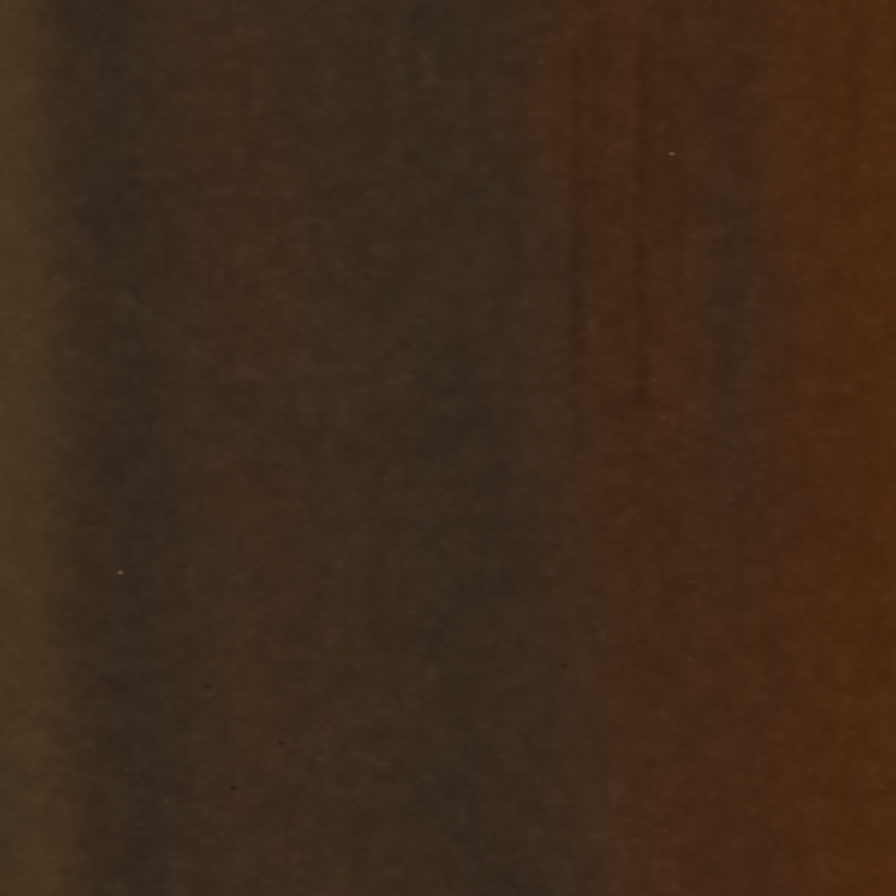
Give the GLSL for this texture, as a Shadertoy shader.

```glsl
const vec3 UMBER = vec3(0.238, 0.168, 0.112);
const vec3 CHARCOAL = vec3(0.206, 0.162, 0.122);
const vec3 RUSSET = vec3(0.262, 0.160, 0.088);
const vec3 RUST = vec3(0.295, 0.160, 0.070);
const vec3 OLIVE = vec3(0.288, 0.214, 0.130);

float hash(vec2 p) {
    vec3 q = fract(vec3(p.xyx) * 0.1031);
    q += dot(q, q.yzx + 33.33);
    return fract((q.x + q.y) * q.z);
}

float noise(vec2 p) {
    vec2 i = floor(p), f = fract(p);
    f = f * f * (3.0 - 2.0 * f);
    return mix(mix(hash(i), hash(i + vec2(1, 0)), f.x),
               mix(hash(i + vec2(0, 1)), hash(i + vec2(1, 1)), f.x), f.y);
}

float fbm(vec2 p, int octaves) {
    float sum = 0.0, gain = 0.5;
    for (int i = 0; i < octaves; i++) {
        sum += gain * (noise(p) - 0.5);
        p = p * 2.03 + 17.7;
        gain *= 0.5;
    }
    return sum;
}

// Soft vertical band around a centre line
float band(float x, float centre, float width) {
    float d = (x - centre) / width;
    return exp(-d * d);
}

// Soft elongated patch
float patchMask(vec2 p, vec2 centre, vec2 radius) {
    vec2 d = (p - centre) / radius;
    return exp(-dot(d, d));
}

// Broad stained columns, leaning right toward the bottom
vec3 columns(vec2 uv) {
    float down = 1.0 - uv.y;
    float x = uv.x + 0.035 * fbm(vec2(uv.x * 6.0, uv.y * 7.0), 4);
    vec3 color = UMBER;
    color = mix(color, CHARCOAL, 0.95 * band(x, 0.115 + 0.06 * down, 0.065));
    color = mix(color, CHARCOAL, 0.75 * band(x, 0.46 + 0.07 * down, 0.10));
    float edge = 0.57 + 0.11 * down;
    color = mix(color, RUSSET, smoothstep(edge - 0.07, edge + 0.10, x));
    color = mix(color, RUST, smoothstep(0.78, 1.0, x));
    float rim = 0.058 + 0.035 * down;
    float olive = 1.0 - smoothstep(rim - 0.05, rim + 0.025, x);
    return mix(color, OLIVE, olive * mix(0.55, 0.95, uv.y));
}

// Fine vertical streaks, strongest in the upper right
float streaks(vec2 uv) {
    float fine = fbm(vec2(uv.x * 45.0, uv.y * 3.5), 3);
    float upperRight = smoothstep(0.5, 0.65, uv.x) * smoothstep(0.35, 0.75, uv.y);
    float x = uv.x + 0.006 * (noise(vec2(3.0, uv.y * 12.0)) - 0.5);
    float lines = band(x, 0.645, 0.009) + band(x, 0.718, 0.009);
    float broken = smoothstep(0.15, 0.7, noise(vec2(uv.x * 12.0, uv.y * 9.0)));
    return 0.022 * fine * (0.6 + upperRight) - 0.026 * lines * upperRight * broken;
}

// Sparse flecks, one candidate per cell
float flecks(vec2 uv, float cells, float chance, float radius) {
    vec2 cell = floor(uv * cells);
    vec2 offset = vec2(hash(cell + 3.1), hash(cell + 8.7)) * 0.6 + 0.2;
    vec2 d = (fract(uv * cells) - offset) / cells;
    float present = step(1.0 - chance, hash(cell + 21.9));
    return present * (1.0 - smoothstep(0.2 * radius, radius, length(d * vec2(1.0, 1.5))));
}

void mainImage(out vec4 fragColor, in vec2 fragCoord) {
    vec2 uv = fragCoord / iResolution.xy;
    vec3 color = columns(uv);

    // Local stains
    float shade = patchMask(uv, vec2(0.82, 0.64), vec2(0.045, 0.22));
    color = mix(color, UMBER * 0.96, 0.6 * shade);
    color = mix(color, CHARCOAL, 0.45 * patchMask(uv, vec2(0.49, 0.95), vec2(0.06, 0.16)));
    color = mix(color, RUSSET, 0.35 * patchMask(uv, vec2(0.26, 0.78), vec2(0.08, 0.2)));
    color = mix(color, RUST, 0.4 * patchMask(uv, vec2(0.96, 0.16), vec2(0.07, 0.14)));

    // Warm and cool clouds, streaks
    float cloud = fbm(vec2(uv.x * 16.0, uv.y * 9.0) + 4.0, 4);
    color += cloud * vec3(0.030, 0.008, -0.010);
    color += streaks(uv) * vec3(1.0, 0.7, 0.4);

    // Smudged mottling and fine surface grain
    vec2 warp = vec2(fbm(uv * 18.0, 2), fbm(uv * 18.0 + 31.0, 2)) * 0.03;
    float mottle = fbm((uv + warp) * vec2(52.0, 62.0) + 9.0, 3);
    color += 0.040 * mottle * vec3(1.0, 0.85, 0.65);
    float smudge = smoothstep(0.68, 0.95, noise((uv + warp) * vec2(60.0, 85.0)));
    color += 0.012 * smudge * smoothstep(0.4, 0.7, noise(uv * 11.0));
    color += 0.013 * (noise(uv * vec2(150.0, 190.0)) - 0.5);

    // Rare dust and pits
    color += vec3(0.16, 0.15, 0.10) * flecks(uv, 9.0, 0.03, 0.005);
    color += 0.025 * flecks(uv + 0.37, 24.0, 0.03, 0.006);
    color -= 0.04 * flecks(uv + 0.71, 13.0, 0.02, 0.006);
    fragColor = vec4(color, 1.0);
}
```
